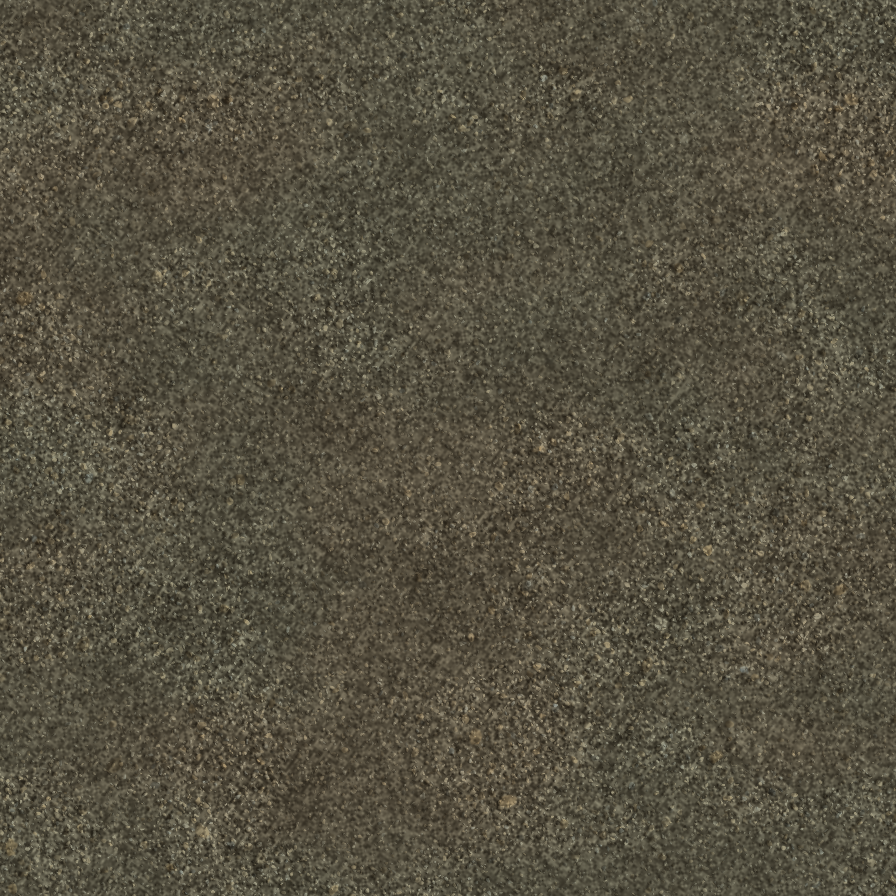
Give the GLSL for this texture, as a three.js fragment shader.

```glsl
// Damp gravelly soil: fine olive-brown grit with scattered lit pebbles.
// Value noise makes grit and faint patches; jittered cells place the stones,
// each with a lit side and a short cast shadow, denser in the coarse patches.
varying vec2 vUv;

const vec2 LIGHT = vec2(0.5, 0.866);

float hash(vec2 p) {
  vec3 q = fract(p.xyx * 0.1031);
  q += dot(q, q.yzx + 33.33);
  return fract((q.x + q.y) * q.z);
}

vec2 hash2(vec2 p) {
  return vec2(hash(p + 17.3), hash(p + 71.9));
}

float noise(vec2 p) {
  vec2 cell = floor(p);
  vec2 f = fract(p);
  f = f * f * (3.0 - 2.0 * f);
  float low = mix(hash(cell), hash(cell + vec2(1.0, 0.0)), f.x);
  float high = mix(hash(cell + vec2(0.0, 1.0)), hash(cell + 1.0), f.x);
  return mix(low, high, f.y);
}

float fbm(vec2 p) {
  float sum = 0.0;
  float weight = 0.5;
  for (int i = 0; i < 5; i++) {
    sum += weight * noise(p);
    p = mat2(1.6, 1.2, -1.2, 1.6) * p + 9.7;
    weight *= 0.5;
  }
  return sum / 0.97;
}

// Stones in jittered cells: x is the change in brightness, y the warmth.
vec2 stones(vec2 p, float share) {
  vec2 home = floor(p);
  vec2 result = vec2(0.0);
  for (int j = -1; j <= 1; j++) {
    for (int i = -1; i <= 1; i++) {
      vec2 cell = home + vec2(float(i), float(j));
      vec2 rnd = hash2(cell);
      float present = smoothstep(-0.05, 0.05, share - hash(cell + 5.1));
      vec2 d = p - cell - 0.15 - 0.7 * rnd;

      // Random turn, stretch and size
      float angle = 6.283 * hash(cell + 41.7);
      float c = cos(angle);
      float s = sin(angle);
      mat2 shape = mat2(c, s * 1.35, -s, c * 1.35);
      float radius = mix(0.24, 0.55, rnd.x * rnd.y + 0.25 * rnd.x);
      float body = 1.0 - smoothstep(0.7, 1.08, length(shape * d) / radius);
      vec2 shifted = d + LIGHT * radius * 0.55;
      float shadow = 1.0 - smoothstep(0.5, 1.25, length(shape * shifted) / radius);

      float lit = 0.38 * dot(d, LIGHT) / radius;
      float tone = mix(-0.14, 0.50, hash(cell + 23.5)) + lit;
      result.x = mix(result.x, -0.36, shadow * present * 0.8);
      result = mix(result, vec2(tone, rnd.y - 0.5), body * present);
    }
  }
  return result;
}

void main() {
  // Turned plane, so that no lattice lines up with the canvas
  vec2 p = mat2(0.8, 0.6, -0.6, 0.8) * vUv + 2.0;

  // Patches: coarseness, brightness and warmth
  float coarse = smoothstep(0.40, 0.70, fbm(vUv * vec2(8.0, 10.0) + 3.0));
  float patches = fbm(p * 14.0 + 31.0) - 0.5;
  float warmth = smoothstep(0.30, 0.72, fbm(vUv * vec2(4.0, 6.0) + 57.0));

  // Slightly warped positions give the stones ragged outlines
  vec2 warp = vec2(noise(p * 210.0), noise(p * 210.0 + 80.0)) - 0.5;
  vec2 q = p + warp * 0.0028;
  vec2 grains = stones(q * 190.0, mix(0.55, 0.85, coarse));
  vec2 gravel = stones(q.yx * 104.0 + 13.0, mix(0.07, 0.46, coarse));
  vec2 pebbles = stones(q * 56.0 + 47.0, mix(0.015, 0.10, coarse));

  // Grit, from single sand grains up to small crumbs
  float grit = 0.78 * (noise(p * 350.0) - 0.5);
  grit += 0.36 * (noise(p.yx * 190.0 + 19.0) - 0.5);
  grit += 0.14 * (noise(p * 70.0 + 7.0) - 0.5);

  float value = 0.43 + 0.04 * coarse + 0.18 * patches;
  value += grit * mix(0.85, 1.1, coarse);
  value += grains.x * mix(0.7, 0.98, coarse);
  value += gravel.x * 0.8 + pebbles.x * 0.7;
  value = clamp(value, -0.25, 1.15);
  value += 0.32 * (value - 0.46) * (value - 0.46);

  // Dark earth to pale stone, then olive or brown tint
  vec3 color = mix(vec3(0.18, 0.163, 0.125), vec3(0.51, 0.49, 0.415), value);
  color *= mix(vec3(0.985, 1.0, 0.985), vec3(1.025, 0.993, 0.965), warmth);
  float hue = 0.07 * grains.y + 0.12 * gravel.y + 0.16 * pebbles.y;
  color *= 1.0 + hue * vec3(0.8, 0.0, -1.2);
  gl_FragColor = vec4(color, 1.0);
}
```
